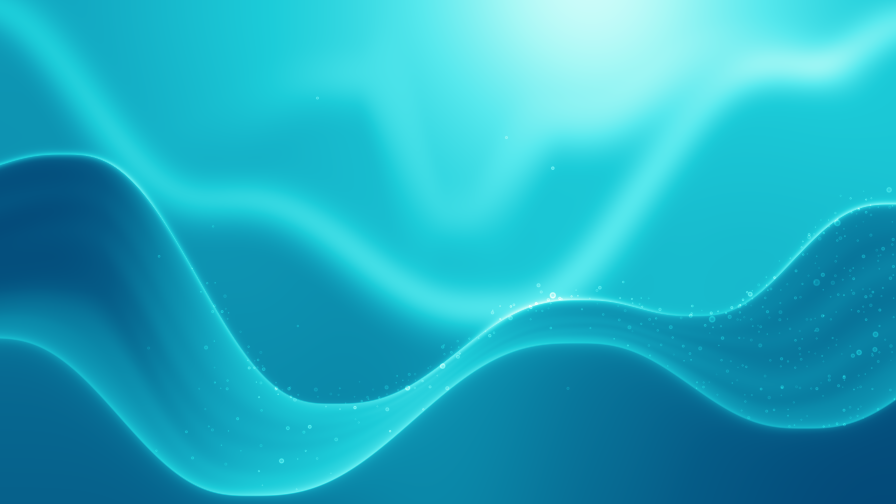
A WebGL 2 fragment shader for this background:

```glsl
#version 300 es
precision highp float;
// A glassy ribbon of water with bright rims and bubbles over blurred waves.
// Each curve eases between crests and troughs; every layer edits one light
// level, which is finally mapped through a colour ramp from navy to white.

uniform vec2 u_resolution;
out vec4 outColor;

// Tunable values, in canvas heights (x spans 0 to ASPECT)
const float ASPECT = 16.0 / 9.0;
const vec2 LAMP = vec2(1.17, 1.03);
const float VEIL_WIDTH = 0.045;
const float RIM_WIDTH = 0.005;
const float RIM_GLOW = 0.03;
const float BUBBLE_DENSITY = 0.4;
const float BUBBLE_SHINE = 1.3;

// Light levels 0 to 7, from deep water to the lamp
const vec3 RAMP[8] = vec3[8](
    vec3(0.01, 0.26, 0.45), vec3(0.02, 0.36, 0.53),
    vec3(0.04, 0.53, 0.66), vec3(0.07, 0.66, 0.76),
    vec3(0.11, 0.80, 0.85), vec3(0.34, 0.91, 0.93),
    vec3(0.64, 0.97, 0.96), vec3(0.92, 1.00, 0.99));

// Crests and troughs of the four curves
const vec2 RIBBON_TOP[6] = vec2[6](vec2(-0.139, 0.648), vec2(0.127, 0.694),
    vec2(0.66, 0.199), vec2(1.157, 0.405), vec2(1.377, 0.373), vec2(1.771, 0.595));
const vec2 RIBBON_BASE[6] = vec2[6](vec2(-0.5, 0.329), vec2(-0.023, 0.329),
    vec2(0.498, 0.016), vec2(1.146, 0.319), vec2(1.597, 0.15), vec2(2.06, 0.34));
const vec2 VEIL[6] = vec2[6](vec2(-0.093, 1.0), vec2(0.44, 0.602),
    vec2(0.972, 0.384), vec2(1.574, 0.861), vec2(1.85, 0.96), vec2(2.2, 0.96));
const vec2 FAR_SWELL[6] = vec2[6](vec2(0.25, 0.676), vec2(0.694, 0.826),
    vec2(0.903, 0.56), vec2(1.134, 0.734), vec2(1.505, 0.884), vec2(1.85, 0.745));

float bell(float x) { return exp(-x * x); }

vec2 hash2(vec2 p) {
    vec3 q = fract(p.xyx * vec3(0.1031, 0.1030, 0.0973));
    q += dot(q, q.yzx + 33.33);
    return fract((q.xx + q.yz) * q.zy);
}

float gradientNoise(vec2 p) {
    vec2 i = floor(p), f = fract(p), u = f * f * (3.0 - 2.0 * f);
    vec4 corner;
    for (int k = 0; k < 4; k++) {
        vec2 o = vec2(k & 1, k >> 1);
        corner[k] = dot(hash2(i + o) * 2.0 - 1.0, f - o);
    }
    return mix(mix(corner.x, corner.y, u.x), mix(corner.z, corner.w, u.x), u.y);
}

// Height of a curve that eases from knot to knot
float wave(float x, vec2 knots[6]) {
    float y = knots[0].y;
    for (int i = 1; i < 6; i++) {
        vec2 a = knots[i - 1], b = knots[i];
        float t = clamp((x - a.x) / (b.x - a.x), 0.0, 1.0);
        y += (b.y - a.y) * t * t * t * (t * (t * 6.0 - 15.0) + 10.0);
    }
    return y;
}

// Approximate signed distance to a curve, positive above it
float above(vec2 p, vec2 knots[6]) {
    float h = 0.004;
    float slope = (wave(p.x + h, knots) - wave(p.x - h, knots)) / (2.0 * h);
    return (p.y - wave(p.x, knots)) / sqrt(1.0 + slope * slope);
}

// Lamp glow, soft far swell and blurred veil
float backdrop(vec2 p) {
    float d = length(p - LAMP);
    float light = 2.3 + 2.7 * exp(-1.2 * d * d) + 1.6 * exp(-14.0 * d * d);
    float swell = above(p, FAR_SWELL);
    float body = 2.9 + 0.9 * smoothstep(0.2, 1.0, p.x);
    light = mix(light, body, smoothstep(0.07, -0.1, swell) * smoothstep(0.1, 0.45, p.x));
    light += 0.4 * bell((swell - 0.01) / 0.05) * smoothstep(0.4, 0.7, p.x);
    float veil = above(p, VEIL);
    float under = mix(2.2, 3.6, smoothstep(0.65, 1.4, p.x)) + 0.6 * (p.y - 0.4);
    light = mix(light, under, smoothstep(0.03, -0.11, veil));
    light += 1.2 * bell(veil / VEIL_WIDTH);
    return light + 0.25 * gradientNoise(p * 3.0);
}

// Bubbles scattered near the upper rim and inside the ribbon
float bubbles(vec2 p, float px) {
    float sum = 0.0;
    for (int layer = 0; layer < 3; layer++) {
        float cells = 28.0 + 22.0 * float(layer);
        vec2 id = floor(p * cells), seed = hash2(id + 57.0 * float(layer));
        vec2 center = (id + 0.25 + 0.5 * seed) / cells;
        float top = above(center, RIBBON_TOP), base = above(center, RIBBON_BASE);
        float inside = step(top, 0.0) * step(0.0, base);
        float chance = bell((top - 0.008) / 0.018) * smoothstep(0.35, 0.55, center.x);
        chance += inside * (0.12 + 0.4 * smoothstep(1.2, 1.5, center.x)) * smoothstep(0.2, 0.5, center.x);
        vec2 pick = hash2(id + 191.0 + float(layer));
        float radius = mix(0.05, 0.18, pick.y * pick.y) / cells;
        float d = length(p - center);
        float disc = smoothstep(radius + px, radius - px, d);
        float shell = 0.4 + 0.6 * smoothstep(0.3, 1.0, d / radius);
        sum += step(pick.x, chance * BUBBLE_DENSITY) * disc * shell * (0.6 + seed.x);
    }
    return sum;
}

void main() {
    vec2 p = gl_FragCoord.xy / u_resolution * vec2(ASPECT, 1.0);
    float px = 1.0 / u_resolution.y;
    float top = above(p, RIBBON_TOP), base = above(p, RIBBON_BASE);
    float light = backdrop(p);

    // Dark water beneath the ribbon
    float depths = 1.2 + 0.9 * bell((p.x - 0.85) / 0.3) - 0.8 * smoothstep(1.2, 1.75, p.x);
    depths += 0.8 * (p.y - 0.12) + 0.4 * exp(min(base, 0.0) / 0.03);

    // Ribbon body with silky streaks
    float v = clamp(base / max(base - top, 0.001), 0.0, 1.0);
    float body = 1.7 + 1.8 * bell((p.x - 0.7) / 0.38);
    body -= 1.3 * (1.0 - smoothstep(0.1, 0.48, p.x)) * smoothstep(0.0, 0.45, v);
    body += 0.4 * gradientNoise(vec2(p.x * 3.0, v * 7.0));
    body += 0.6 * exp(-abs(top) / RIM_GLOW) + 1.1 * exp(-abs(base) / (1.5 * RIM_GLOW));
    light = mix(light, body, smoothstep(px, -px, top));
    light = mix(depths, light, smoothstep(-px, px, base));

    // Bright rims, dimmer in the troughs of the upper one
    float shine = 1.0 - 0.8 * bell((p.x - 0.66) / 0.25) - 0.6 * bell((p.x - 1.4) / 0.14);
    light += 2.3 * shine * exp(-abs(top) / RIM_WIDTH);
    light += 0.9 * exp(-abs(base) / (1.6 * RIM_WIDTH));
    light += BUBBLE_SHINE * bubbles(p, px);

    // Light level to colour
    float level = clamp(light, 0.0, 6.999);
    int i = int(level);
    outColor = vec4(mix(RAMP[i], RAMP[i + 1], fract(level)), 1.0);
}
```
